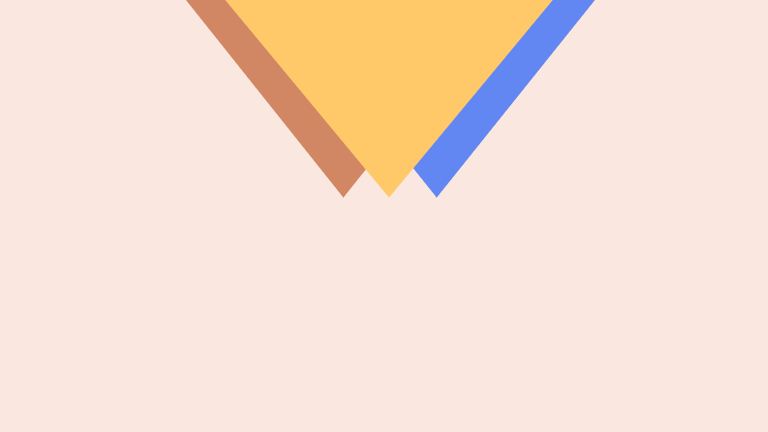
Reproduce this background procedurally as a Shadertoy shader.

```glsl
// Three flat triangles pointing down from the top edge over a pale peach ground.

// Coverage of a downward wedge; slope is its half width per unit of height.
float wedge(vec2 p, vec2 apex, float slope) {
    vec2 q = p - apex;
    float dist = (abs(q.x) - slope * q.y) / sqrt(1.0 + slope * slope);
    return clamp(0.5 - dist * iResolution.y, 0.0, 1.0);
}

void mainImage(out vec4 fragColor, in vec2 fragCoord) {
    // Canvas heights: x from the centre, y from the bottom
    vec2 p = (fragCoord - vec2(0.5 * iResolution.x, 0.0)) / iResolution.y;
    float tipHeight = 0.5426;

    vec3 peach = vec3(0.98, 0.91, 0.88);
    vec3 clay  = vec3(0.82, 0.53, 0.39);
    vec3 blue  = vec3(0.39, 0.53, 0.95);
    vec3 amber = vec3(1.00, 0.79, 0.41);

    // Side wedges first, the wider amber one in front
    vec3 color = peach;
    color = mix(color, clay, wedge(p, vec2(-0.094, tipHeight), 0.797));
    color = mix(color, blue, wedge(p, vec2(0.122, tipHeight), 0.801));
    color = mix(color, amber, wedge(p, vec2(0.0116, tipHeight), 0.829));

    fragColor = vec4(color, 1.0);
}
```
